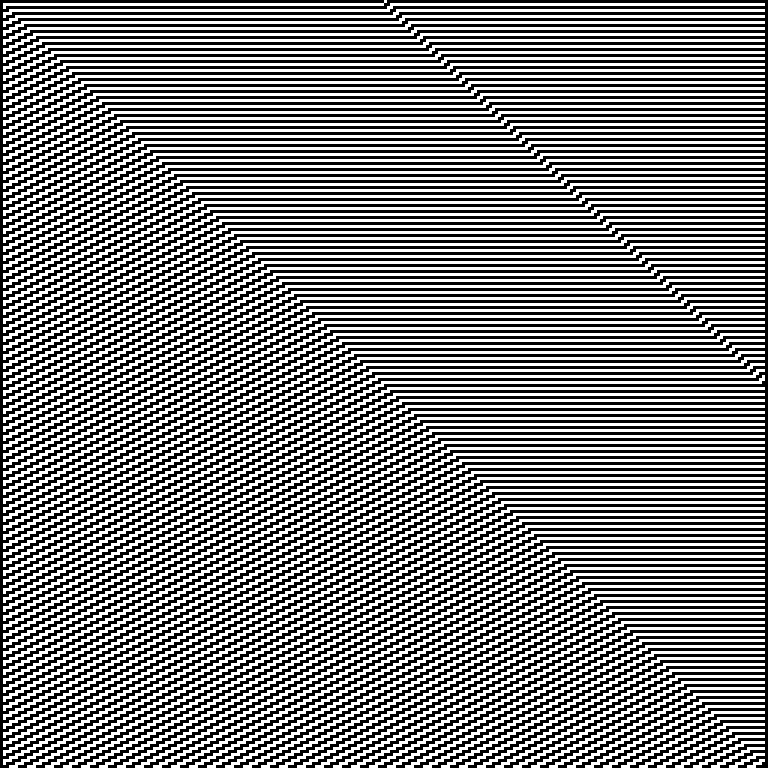
Give the GLSL for this pattern, as a WebGL 1 fragment shader.

```glsl
precision highp float;
// Draws a two-tone cellular automaton: slanted bands fanning from the left wall, level stripes and a travelling kink.

uniform vec2 u_resolution;

const float CELLS = 256.0;         // cells along each side
const float BAND_PERIOD = 6.0;     // width of a slanted band pair, in cells
const float BAND_SHIFT = 2.0;      // leftward drift of the bands per row
const float KINK_COLUMN = 128.0;   // seed of the diagonal kink in the top row
const float KINK_WIDTH = 2.0;
const int SAMPLES = 3;             // antialiasing samples per axis
const vec3 DARK = vec3(0.0);
const vec3 LIGHT = vec3(1.0);

// Slanted bands sent out by the fixed left wall
float slantedBands(float column, float row) {
  float phase = mod(column + BAND_SHIFT * row + 0.5, BAND_PERIOD);
  return step(0.5 * BAND_PERIOD, phase);
}

// Rows that flip every step, inverted along the moving kink
float levelStripes(float column, float row) {
  float stripe = mod(row, 2.0);
  float kinkStart = KINK_COLUMN + max(row - 1.0, 0.0);
  float kinkEnd = KINK_COLUMN + row - 1.0 + KINK_WIDTH;
  float kink = step(kinkStart - 0.5, column) * step(column, kinkEnd - 0.5);
  return abs(stripe - kink);
}

// State of the cell under a canvas position; rows count down from the top
float cellState(vec2 uv) {
  vec2 cell = floor(clamp(vec2(uv.x, 1.0 - uv.y), 0.0, 0.99999) * CELLS);
  float behindFront = step(cell.x, cell.y + 0.5);
  float state = mix(levelStripes(cell.x, cell.y),
                    slantedBands(cell.x, cell.y), behindFront);
  float insideWalls = step(0.5, cell.x) * step(cell.x, CELLS - 1.5);
  return state * insideWalls;
}

void main() {
  // Average samples across the pixel to smooth cell edges
  float coverage = 0.0;
  for (int j = 0; j < SAMPLES; j++) {
    for (int i = 0; i < SAMPLES; i++) {
      vec2 offset = (vec2(float(i), float(j)) + 0.5) / float(SAMPLES) - 0.5;
      coverage += cellState((gl_FragCoord.xy + offset) / u_resolution);
    }
  }
  coverage /= float(SAMPLES * SAMPLES);
  gl_FragColor = vec4(mix(DARK, LIGHT, coverage), 1.0);
}
```
